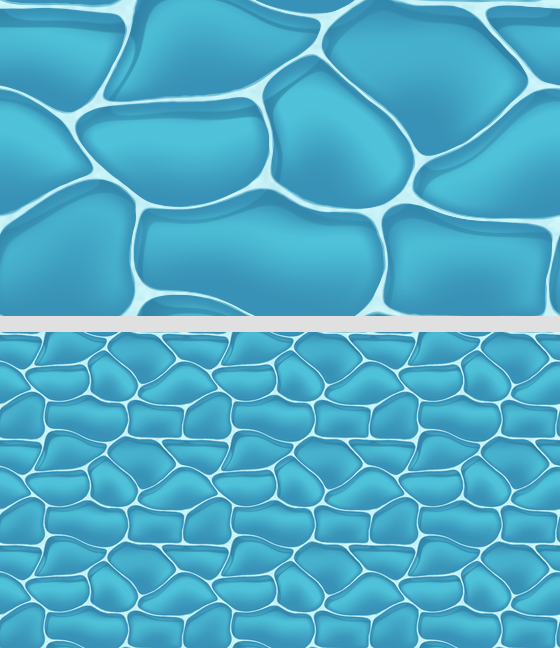
Top: one tile. Bottom: repeated 3 by 3.
Give the GLSL for this texture, as a Shadertoy shader.

```glsl
// Painted water surface: a net of pale foam lines over blue, each with a
// dark refracted shadow and a cyan glow below it. The net is a stretched,
// warped Voronoi diagram on a wrapping brick lattice, so the result tiles.

const vec3 DEEP = vec3(0.220, 0.572, 0.716);
const vec3 GLOW = vec3(0.308, 0.760, 0.850);
const vec3 SHADOW = vec3(0.165, 0.475, 0.610);
const vec3 FOAM_EDGE = vec3(0.53, 0.82, 0.88);
const vec3 FOAM_CORE = vec3(0.82, 0.97, 0.985);

const float CELLS = 3.0;                  // columns and rows of cells
const vec2 METRIC = vec2(1.0, 0.78);      // squeezes cells into lens shapes
const float JITTER = 0.62;
const float JOINT = 48.0;                 // lower: broader webs at the joints
const float BODY_WIDTH = 0.0068;          // half widths, in canvas heights
const float CORE_WIDTH = 0.0043;
const float SHADOW_WIDTH = 0.0085;
const vec2 SHADOW_SHIFT = vec2(0.026, -0.052);
const float TAU = 6.2831853;

vec2 hash2(vec2 p) {
    vec3 q = fract(p.xyx * vec3(0.1031, 0.1030, 0.0973) + 0.137);
    q += dot(q, q.yzx + 33.33);
    return fract((q.xx + q.yz) * q.zy);
}

// Value noise that repeats after a whole number of steps per canvas.
float wrapNoise(vec2 uv, vec2 period) {
    vec2 p = uv * period, i = floor(p), f = fract(p);
    f = f * f * (3.0 - 2.0 * f);
    vec2 a = mod(i, period), b = mod(i + 1.0, period);
    return mix(mix(hash2(a).x, hash2(vec2(b.x, a.y)).x, f.x),
               mix(hash2(vec2(a.x, b.y)).x, hash2(b).x, f.x), f.y);
}

// Jittered site of a lattice cell; each row is shifted by a third.
vec2 site(vec2 cell) {
    vec2 id = mod(cell, CELLS);
    vec2 offset = 0.5 + JITTER * (hash2(id + 7.0) - 0.5);
    return cell + offset + vec2(id.y / CELLS, 0.0);
}

vec2 bendWaves(vec2 uv) {
    vec2 bend = vec2(0.020 * sin(TAU * (2.0 * uv.y - uv.x) + 1.0),
                     0.036 * sin(TAU * (2.0 * uv.x + uv.y) + 0.6));
    bend.y += 0.013 * sin(TAU * (4.0 * uv.x - uv.y) + 2.0);
    return uv + bend;
}

// x: distance to the nearest line, y: distance to the lines above.
vec2 waveNet(vec2 uv, float aspect) {
    vec2 p = bendWaves(uv) * CELLS;
    vec2 home = vec2(0.0), toHome = vec2(0.0);
    float nearest = 1e3;
    for (int j = -2; j <= 2; j++)
    for (int i = -2; i <= 1; i++) {
        vec2 cell = floor(p) + vec2(i, j);
        vec2 r = (site(cell) - p) * METRIC;
        if (dot(r, r) < nearest) {
            nearest = dot(r, r);
            home = cell;
            toHome = r;
        }
    }
    float all = 1e-9, above = 1e-6;
    for (int j = -2; j <= 2; j++)
    for (int i = -3; i <= 3; i++) {
        if (i == 0 && j == 0) continue;
        vec2 r = (site(home + vec2(i, j)) - p) * METRIC;
        vec2 across = normalize(r - toHome);
        vec2 slope = across * METRIC * CELLS / vec2(aspect, 1.0);
        float d = dot(0.5 * (r + toHome), across) / length(slope);
        all += exp(-JOINT * d);
        above += smoothstep(0.0, 0.7, normalize(slope).y) * exp(-20.0 * d);
    }
    return vec2(-log(all) / JOINT, -log(above) / 20.0);
}

float stroke(float d, float halfWidth, float blur) {
    return 1.0 - smoothstep(halfWidth - blur, halfWidth + blur, d);
}

void mainImage(out vec4 fragColor, in vec2 fragCoord) {
    vec2 uv = fragCoord / iResolution.xy;
    float aspect = iResolution.x / iResolution.y;
    float blur = max(0.0012, 0.7 / iResolution.y);
    vec2 toUv = vec2(1.0 / aspect, 1.0);

    // Brush variation: broad pressure, short streaks, ragged edges
    float pressure = wrapNoise(uv, vec2(9.0, 6.0));
    float streak = wrapNoise(uv + 0.31, vec2(36.0, 28.0));
    float ragged = wrapNoise(uv + 0.57, vec2(90.0, 64.0));
    float drift = wrapNoise(uv + 0.13, vec2(5.0, 4.0));

    // Water with a soft glow below the lines
    vec2 net = waveNet(uv, aspect);
    float glow = smoothstep(-0.02, 0.085, net.y) * (1.0 - smoothstep(0.07, 0.29, net.y));
    glow *= smoothstep(0.0, 0.06, net.x);
    glow *= 0.55 + 0.65 * wrapNoise(uv + 0.4, vec2(4.0, 3.0));
    vec3 color = mix(DEEP, GLOW, min(glow, 1.0));

    // Refracted shadow, drifting away from its line
    vec2 shift = SHADOW_SHIFT * (0.65 + 0.6 * drift) * toUv;
    float shadowLine = waveNet(uv - shift, aspect).x;
    float shade = stroke(shadowLine, SHADOW_WIDTH * (0.5 + 0.8 * pressure), 0.0035);
    color = mix(color, SHADOW, shade * (0.25 + 0.4 * drift));

    // Translucent foam strokes under a slightly wandering bright core
    float body = stroke(net.x, BODY_WIDTH * (0.55 + 0.55 * pressure + 0.3 * ragged), blur);
    color = mix(color, FOAM_EDGE, body * (0.55 + 0.45 * streak));
    vec2 wander = 0.007 * (vec2(streak, pressure) - 0.5) * toUv;
    float coreLine = waveNet(uv + wander, aspect).x;
    float core = stroke(coreLine, CORE_WIDTH * (0.45 + 0.6 * pressure + 0.45 * streak), blur);
    color = mix(color, FOAM_CORE, core * (0.78 + 0.22 * ragged));

    fragColor = vec4(color, 1.0);
}
```
